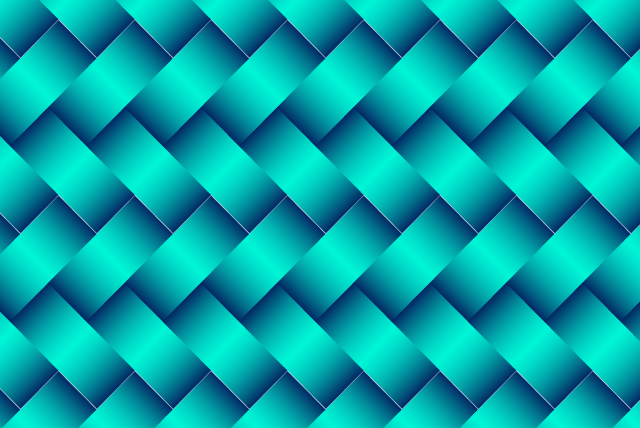
Write a Shadertoy shader that draws this pattern.

```glsl
// Diagonal herringbone weave of glossy turquoise bars with pale zigzag seams.

#define PITCH 0.1783              // horizontal repeat, in canvas heights
#define SLOPE 1.01                // steepness of the bars
#define ROW 1.139                 // row height, in pitches
#define ORIGIN vec2(0.137, 0.544) // one peak of the pale seam
#define SEAM_WIDTH 0.0019         // in canvas heights
#define BRIGHT vec3(0.00, 0.96, 0.84)
#define DARK vec3(0.01, 0.15, 0.385)
#define SEAM vec3(0.82, 0.88, 0.93)
#define SAMPLES 4

// Depth of a zigzag with peaks at whole x and valleys halfway between
float zigzag(float x) {
    return 0.5 - abs(fract(x) - 0.5);
}

// Gloss along a bar: bright in the middle, falling to dark at both ends
vec3 barColor(vec2 q) {
    float bar = floor(q.x + q.y);
    float along = 0.5 * (q.y - q.x + bar) / ROW;
    float u = clamp(abs(2.0 * along - 1.0), 0.0, 1.0);
    return mix(BRIGHT, DARK, u * (0.43 + 0.57 * u));
}

vec3 weave(vec2 p) {
    // Pitch units, y pointing down, folded into one pair of rows
    vec2 q = (p - ORIGIN) / (PITCH * vec2(1.0, -SLOPE));
    float depth = mod(q.y - zigzag(q.x), 2.0 * ROW);
    q.y = zigzag(q.x) + depth;

    // The lower row of the pair is a shifted mirror image of the upper one
    bool lowerRow = q.y > ROW + zigzag(q.x + ROW);
    vec2 local = lowerRow ? vec2(-q.x - ROW, q.y - ROW) : q;
    vec3 color = barColor(local);

    // Fine pale seam, fainter on its rising segments
    float seamDist = min(depth, 2.0 * ROW - depth) * PITCH * inversesqrt(2.0);
    float strength = fract(q.x) < 0.5 ? 0.85 : 0.5;
    return mix(color, SEAM, strength * step(seamDist, 0.5 * SEAM_WIDTH));
}

void mainImage(out vec4 fragColor, in vec2 fragCoord) {
    // Supersampling smooths bar edges and seams alike
    vec3 sum = vec3(0.0);
    for (int j = 0; j < SAMPLES; j++) {
        for (int i = 0; i < SAMPLES; i++) {
            vec2 offset = (vec2(i, j) + 0.5) / float(SAMPLES) - 0.5;
            sum += weave((fragCoord + offset) / iResolution.y);
        }
    }
    fragColor = vec4(sum / float(SAMPLES * SAMPLES), 1.0);
}
```
